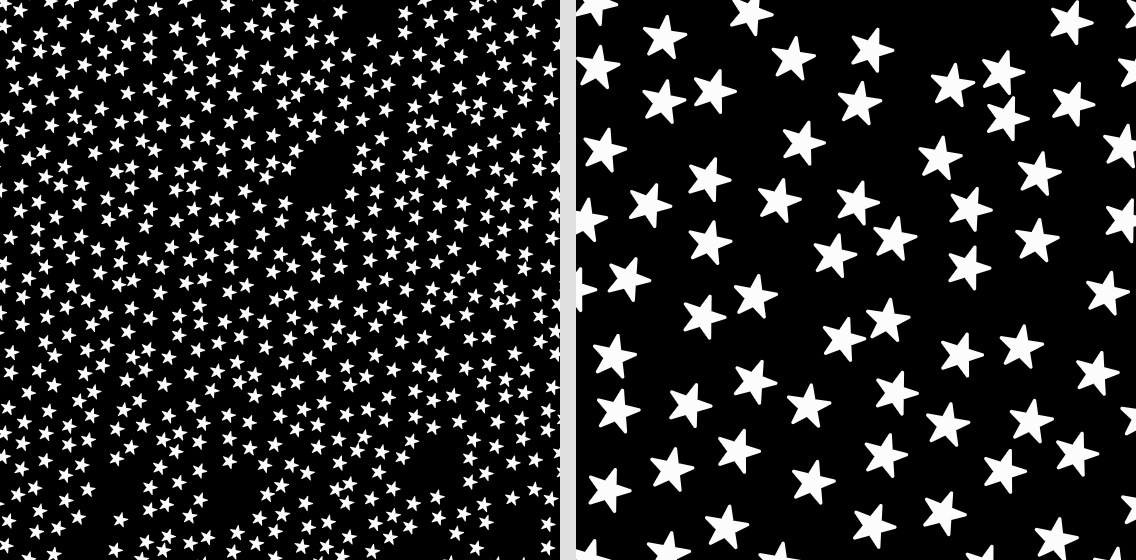
Left, the full canvas; right, a detail of the centre.
Write a WebGL 2 fragment shader that draws this pattern.

```glsl
#version 300 es
precision highp float;
// Scatter of small, softly pointed white stars on black.
// Each site of a tilted, staggered lattice is jittered and carries one star,
// drawn as a rounded distance function; a few small groups are left empty.

#define SPACING 0.0458        // distance between lattice sites
#define LATTICE_TILT 0.37     // rotation of the lattice, radians
#define JITTER 0.24           // largest shift of a star, in spacings
#define VOID_SHARE 0.045      // share of 2 x 2 groups left empty
#define STAR_RADIUS 0.0130    // centre to tip, before rounding
#define VALLEY_RATIO 0.38     // inner radius over outer radius
#define ROUNDING 0.0010       // radius of the rounded corners
#define LEAN 0.26             // mean clockwise lean of a star, radians
#define LEAN_SPREAD 0.13      // largest deviation from the mean lean

uniform vec2 u_resolution;
out vec4 fragColor;

const float PI = 3.14159265;
const float ROW_HEIGHT = 0.866;
const vec3 BACKGROUND = vec3(0.0);
const vec3 STAR_COLOR = vec3(0.99);

// Integer hash: three random values in 0..1 per cell and seed
vec3 hash3(ivec2 cell, int seed) {
    uvec3 v = uvec3(ivec3(cell, seed) + 4096) * 1664525u + 1013904223u;
    v.x += v.y * v.z; v.y += v.z * v.x; v.z += v.x * v.y;
    v ^= v >> 16u;
    v.x += v.y * v.z; v.y += v.z * v.x; v.z += v.x * v.y;
    return vec3(v >> 8u) / 16777216.0;
}

// Signed distance to a rounded five-pointed star leaning clockwise
float starDistance(vec2 p, float lean) {
    float halfSector = PI / 5.0;
    float angle = atan(p.x, p.y) - lean;
    angle = abs(mod(angle + halfSector, 2.0 * halfSector) - halfSector);
    vec2 folded = length(p) * vec2(cos(angle), sin(angle));

    vec2 tip = vec2(STAR_RADIUS, 0.0);
    vec2 valley = STAR_RADIUS * VALLEY_RATIO * vec2(cos(halfSector), sin(halfSector));
    vec2 edge = valley - tip;
    vec2 fromTip = folded - tip;
    float along = clamp(dot(fromTip, edge) / dot(edge, edge), 0.0, 1.0);
    float inside = sign(edge.x * fromTip.y - edge.y * fromTip.x);
    return -inside * length(fromTip - along * edge) - ROUNDING;
}

// Distance to the nearest star around a point of the canvas
float scatterDistance(vec2 p) {
    float c = cos(LATTICE_TILT), s = sin(LATTICE_TILT);
    mat2 toCanvas = mat2(c, s, -s, c);
    vec2 q = transpose(toCanvas) * p / SPACING;
    int baseRow = int(floor(q.y / ROW_HEIGHT));
    float nearest = 1.0;

    for (int j = -1; j <= 1; j++) {
        int row = baseRow + j;
        float stagger = 0.5 * float(row & 1);
        int baseColumn = int(floor(q.x - stagger));
        for (int i = -1; i <= 1; i++) {
            ivec2 cell = ivec2(baseColumn + i, row);
            if (hash3(cell >> 1, 7).x < VOID_SHARE) continue;

            vec3 random = hash3(cell, 1);
            float turn = 2.0 * PI * random.x;
            vec2 site = vec2(float(cell.x) + 0.5 + stagger,
                             (float(row) + 0.5) * ROW_HEIGHT);
            site += JITTER * sqrt(random.y) * vec2(cos(turn), sin(turn));

            float lean = LEAN + LEAN_SPREAD * (2.0 * random.z - 1.0);
            vec2 offset = toCanvas * (q - site) * SPACING;
            nearest = min(nearest, starDistance(offset, lean));
        }
    }
    return nearest;
}

void main() {
    float pixel = 1.0 / min(u_resolution.x, u_resolution.y);
    float d = scatterDistance(gl_FragCoord.xy * pixel);

    // Edge blended over one pixel
    float coverage = clamp(0.5 - d / pixel, 0.0, 1.0);
    fragColor = vec4(mix(BACKGROUND, STAR_COLOR, coverage), 1.0);
}
```
